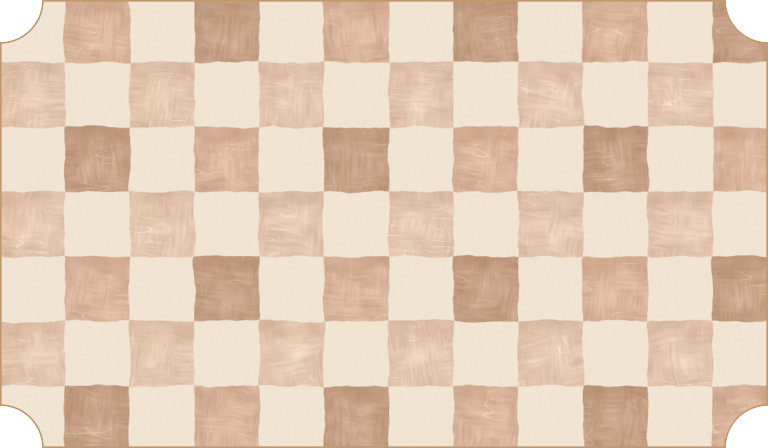
A WebGL 2 fragment shader for this pattern:

```glsl
#version 300 es
precision highp float;

uniform vec2 u_resolution;
out vec4 fragColor;

// Lengths are fractions of the canvas height, or of a tile where noted
#define TILE_SIZE 0.1446
#define TOP_CROP 0.041       // part of a tile hidden above the top edge
#define EDGE_WOBBLE 0.045    // in tiles
#define NOTCH_RADIUS 0.094
#define BORDER_WIDTH 0.0036
#define BRUSH_STRENGTH 0.11
#define SCRATCH_STRENGTH 0.065

const vec3 CREAM = vec3(0.942, 0.893, 0.822);
const vec3 BLUSH = vec3(0.893, 0.775, 0.683);
const vec3 CLAY = vec3(0.850, 0.706, 0.606);
const vec3 UMBER = vec3(0.777, 0.631, 0.525);
const vec3 BORDER = vec3(0.76, 0.60, 0.43);

vec2 hash2(vec2 p) {
    vec3 q = fract(p.xyx * vec3(0.1031, 0.1030, 0.0973));
    q += dot(q, q.yzx + 33.33);
    return fract((q.xx + q.yz) * q.zy);
}

float cornerGradient(vec2 cell, vec2 corner, vec2 f) {
    float angle = 6.28318 * hash2(cell + corner).x;
    return dot(vec2(cos(angle), sin(angle)), f - corner);
}

// Gradient noise, roughly -0.7 to 0.7
float noise(vec2 p) {
    vec2 i = floor(p), f = p - i;
    vec2 u = f * f * f * (f * (f * 6.0 - 15.0) + 10.0);
    float low = mix(cornerGradient(i, vec2(0, 0), f), cornerGradient(i, vec2(1, 0), f), u.x);
    float high = mix(cornerGradient(i, vec2(0, 1), f), cornerGradient(i, vec2(1, 1), f), u.x);
    return mix(low, high, u.y);
}

// Blush on odd rows; clay and umber alternate on even rows
vec3 tileColor(vec2 tile) {
    if (mod(tile.y, 2.0) > 0.5) return BLUSH;
    float turn = mod((tile.x - 1.0 + tile.y) * 0.5, 2.0);
    return turn > 0.5 ? UMBER : CLAY;
}

// Thin bright lines along the zero crossings of stretched noise
float scratches(vec2 p) {
    float line = 1.0 - smoothstep(0.0, 0.05, abs(noise(p * vec2(1.3, 6.0))));
    return line * smoothstep(0.05, 0.35, noise(p * 2.7 + 41.0));
}

// Dry brushwork; uv runs from -0.5 to 0.5 with y downwards
vec3 paint(vec2 tile, vec2 uv) {
    vec2 seed = 60.0 * hash2(tile + 17.0);
    float tilt = 0.3 * (hash2(tile + 5.0).x - 0.5);
    vec2 s = mat2(1.0, tilt, -tilt, 1.0) * uv + seed;

    float across = noise(s * vec2(2.0, 17.0)) + 0.5 * noise(s * vec2(4.0, 42.0));
    float along = noise(s * vec2(19.0, 2.2)) + 0.5 * noise(s * vec2(40.0, 5.0));
    float strokes = mix(across, along, smoothstep(-0.2, 0.2, noise(s * 2.1 + 9.0)));
    float blotches = noise(s * vec2(2.6, 3.4)) + 0.5 * noise(s * 6.0);

    // Thinner paint in the middle, a fuller band at the top
    vec2 offCenter = uv - vec2(0.05, 0.08);
    float thin = exp(-7.0 * dot(offCenter, offCenter)) - 0.45;
    float bandEdge = -0.29 + 0.1 * noise(vec2(uv.x * 3.0, 0.0) + seed);
    float band = 1.0 - smoothstep(bandEdge - 0.03, bandEdge + 0.03, uv.y);

    float tone = BRUSH_STRENGTH * (0.55 * strokes * (1.0 - 0.6 * band) + 0.55 * blotches
               + 0.5 * thin - 0.15 * band);
    tone += SCRATCH_STRENGTH * (scratches(s) + 0.6 * scratches(s.yx + 23.0));
    return tileColor(tile) + tone * vec3(0.8, 1.0, 1.08);
}

void main() {
    vec2 p = gl_FragCoord.xy / u_resolution.y;
    vec2 size = u_resolution / u_resolution.y;
    float pixel = 1.0 / u_resolution.y;

    // Checker grid with hand-drawn edges, rows counted from the top
    vec2 grid = vec2(p.x, 1.0 - p.y) / TILE_SIZE + vec2(0.0, TOP_CROP);
    vec2 wobble = vec2(noise(grid * vec2(1.3, 2.3) + 3.0), noise(grid * vec2(2.3, 1.3) + 71.0));
    wobble += 0.35 * vec2(noise(grid * 7.0 + 13.0), noise(grid * 7.0 + 37.0));
    vec2 g = grid + EDGE_WOBBLE * wobble;
    vec2 cell = floor(g);
    vec2 local = g - cell - 0.5;
    bool painted = mod(cell.x + cell.y, 2.0) > 0.5;

    // Cream cells borrow the nearest painted neighbour for edge blending
    vec2 side = abs(local.x) > abs(local.y) ? vec2(sign(local.x), 0.0) : vec2(0.0, sign(local.y));
    vec2 tile = painted ? cell : cell + side;
    float edge = (0.5 - max(abs(local.x), abs(local.y))) * TILE_SIZE;
    float coverage = 0.5 + (painted ? 0.5 : -0.5) * clamp(edge / (0.7 * pixel), 0.0, 1.0);

    // Faint cloth grain on the cream
    float grain = noise(grid * vec2(28.0, 9.0)) + noise(grid * vec2(9.0, 28.0) + 50.0);
    vec3 color = mix(CREAM + 0.006 * grain, paint(tile, g - tile - 0.5), coverage);

    // Outline with a scooped notch at each corner
    vec2 corner = min(p, size - p);
    float inside = min(min(corner.x, corner.y), length(corner) - NOTCH_RADIUS);
    color = mix(BORDER, color, smoothstep(-0.5 * pixel, 0.5 * pixel, inside - BORDER_WIDTH));
    color = mix(vec3(1.0), color, smoothstep(-0.5 * pixel, 0.5 * pixel, inside));
    fragColor = vec4(color, 1.0);
}
```
